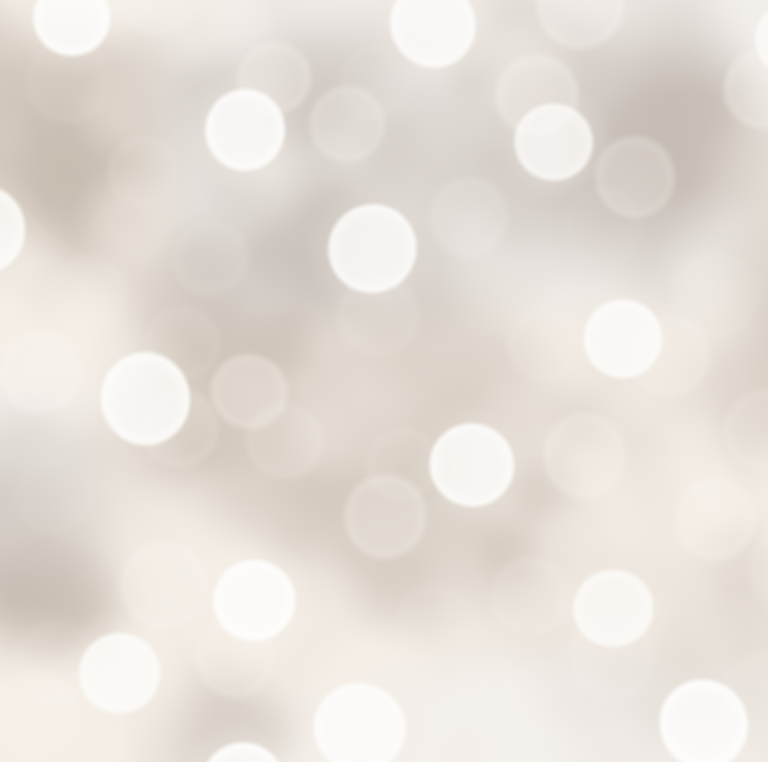
Reproduce this background procedurally as a Shadertoy shader.

```glsl
// Soft cream bokeh: pale out-of-focus light discs over a cloudy warm backdrop.

const vec3 SHADE = vec3(0.785, 0.742, 0.697);
const vec3 CREAM = vec3(0.962, 0.938, 0.908);
const vec3 WHITE = vec3(0.996, 0.992, 0.986);
const vec3 COOL_TINT = vec3(-0.008, 0.002, 0.020);
const float CLOUD_SCALE = 3.6;      // cloud cells per canvas height
const float CLOUD_LOW = 0.10;       // noise level of the deepest shade
const float CLOUD_HIGH = 0.75;      // noise level of full cream
const int GLOW_COUNT = 16;
const int FAINT_COUNT = 46;
const int BRIGHT_COUNT = 17;
const float DISC_RADIUS = 0.053;
const float FAINT_EDGE = 0.007;
const float BRIGHT_EDGE = 0.005;
const float TAU = 6.2831853;

float hash(vec2 p) {
    return fract(sin(dot(p, vec2(127.1, 311.7))) * 43758.5453);
}

vec2 hash2(float n) {
    return vec2(hash(vec2(n, 3.7)), hash(vec2(n, 9.2)));
}

float noise(vec2 p) {
    vec2 cell = floor(p), f = fract(p);
    f = f * f * f * (f * (f * 6.0 - 15.0) + 10.0);
    float low = mix(hash(cell), hash(cell + vec2(1, 0)), f.x);
    float high = mix(hash(cell + vec2(0, 1)), hash(cell + vec2(1, 1)), f.x);
    return mix(low, high, f.y);
}

// Three octaves, each turned so that the lattice does not show
float clouds(vec2 p) {
    mat2 turn = mat2(0.8, 0.6, -0.6, 0.8);
    float sum = 0.58 * noise(p);
    p = turn * p * 1.9 + 5.3;
    sum += 0.30 * noise(p);
    p = turn * p * 2.1 + 2.7;
    return sum + 0.12 * noise(p);
}

// Evenly scattered points with jitter, spread a little past the borders
vec2 scatter(int i, int count, float seed, float aspect) {
    float n = float(i);
    vec2 jitter = hash2(n + seed) - 0.5;
    vec2 q = vec2(fract(n * 0.618034 + seed * 0.37), (n + 0.5) / float(count));
    q += jitter * vec2(0.16, 0.10);
    return (q * 1.08 - 0.04) * vec2(aspect, 1.0);
}

// Distance from a disc centre, slightly stretched along a random axis
float discDistance(vec2 p, float seed) {
    float angle = TAU * hash(vec2(seed, 1.3));
    float stretch = 0.045 * hash(vec2(seed, 6.1));
    float along = dot(p, vec2(cos(angle), sin(angle)));
    return length(p) - stretch * along * along / max(length(p), 1e-4);
}

// Disc coverage with a rim brighter than its middle
float bokeh(float d, float radius, float edge, float middle) {
    float soft = max(edge, 1.2 / iResolution.y);
    float body = 1.0 - smoothstep(radius - soft, radius + soft, d);
    return body * mix(middle, 1.0, smoothstep(0.65, 0.97, d / radius));
}

void mainImage(out vec4 fragColor, in vec2 fragCoord) {
    vec2 p = fragCoord / iResolution.y;
    float aspect = iResolution.x / iResolution.y;

    // Cloudy backdrop, lighter toward the top and bottom
    float border = abs(p.y - 0.5) * 2.0;
    float tone = clouds(p * CLOUD_SCALE + 11.0) + 0.12 * border * border - 0.04;
    vec3 color = mix(SHADE, CREAM, smoothstep(CLOUD_LOW, CLOUD_HIGH, tone));
    color += COOL_TINT * smoothstep(0.45, 0.85, noise(p * 2.7 + 31.0));

    // Wide blurred glows
    for (int i = 0; i < GLOW_COUNT; i++) {
        float seed = float(i) + 200.0;
        float d = length(p - scatter(i, GLOW_COUNT, 200.0, aspect));
        float glow = 1.0 - smoothstep(0.02, 0.09, d);
        color = mix(color, CREAM, glow * 0.5 * hash(vec2(seed, 2.2)));
    }

    // Faint overlapping discs
    for (int i = 0; i < FAINT_COUNT; i++) {
        float seed = float(i) + 60.0;
        vec2 rnd = hash2(seed + 0.5);
        float d = discDistance(p - scatter(i, FAINT_COUNT, 60.0, aspect), seed);
        float radius = DISC_RADIUS * mix(0.88, 1.08, rnd.x);
        float alpha = mix(0.07, 0.42, rnd.y * rnd.y);
        vec3 tint = mix(CREAM, WHITE, 0.65 * rnd.x);
        color = mix(color, tint, alpha * bokeh(d, radius, FAINT_EDGE, 0.72));
    }

    // Bright discs, denser near the top and bottom, each with a dim halo
    for (int i = 0; i < BRIGHT_COUNT; i++) {
        float seed = float(i) + 17.0;
        vec2 rnd = hash2(seed + 0.25);
        vec2 center = scatter(i, BRIGHT_COUNT, 17.0, aspect);
        center.y -= 0.06 * sin(TAU * center.y);
        float d = discDistance(p - center, seed);
        float radius = DISC_RADIUS * mix(0.93, 1.1, rnd.x);
        float alpha = mix(0.55, 0.98, sqrt(rnd.y));
        float halo = 1.0 - smoothstep(radius * 0.8, radius * 1.7, d);
        color = mix(color, CREAM, 0.25 * halo);
        color = mix(color, WHITE, alpha * bokeh(d, radius, BRIGHT_EDGE, 0.86));
    }

    fragColor = vec4(clamp(color, 0.0, 1.0), 1.0);
}
```
